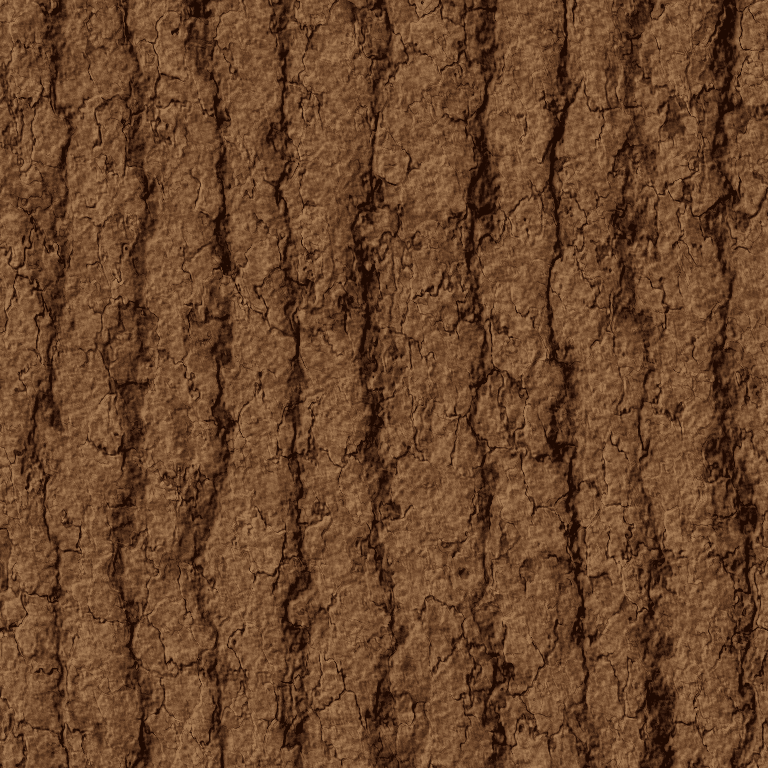
This texture is drawn by a Shadertoy shader. Its source:

```glsl
// Furrowed tree bark: long wandering furrows split the surface into ridges,
// and warped cells break the ridges into flaky plates. A height field is lit
// from the upper left, then height, cracks and grain select a brown tone.

#define RIDGES 8.8               // ridges across the canvas
#define PLATES vec2(25.0, 15.0)  // plates across and up
#define FLAKES vec2(58.0, 42.0)  // small flakes across and up
#define GRAIN 145.0              // frequency of the fine grain
#define GRAIN_CONTRAST 0.8
#define RELIEF 0.8               // strength of the directional light
#define LIGHT_STEP vec2(-0.0026, 0.0023)
#define BASE_TONE 0.79
#define DARK_BROWN vec3(0.16, 0.07, 0.03)
#define MID_BROWN vec3(0.42, 0.27, 0.16)
#define PALE_BROWN vec3(0.58, 0.42, 0.28)

float hash(vec2 p) {
    return fract(sin(dot(p, vec2(127.1, 311.7))) * 43758.5453);
}

float noise(vec2 p) {
    vec2 i = floor(p), f = fract(p);
    f = f * f * (3.0 - 2.0 * f);
    return mix(mix(hash(i), hash(i + vec2(1, 0)), f.x),
               mix(hash(i + vec2(0, 1)), hash(i + vec2(1, 1)), f.x), f.y);
}

// Four octaves, normalised to a mean of one half
float fbm(vec2 p) {
    float sum = 0.0, amp = 0.44;
    for (int i = 0; i < 4; i++) {
        sum += amp * noise(p);
        p = mat2(1.6, 1.2, -1.2, 1.6) * p + 17.3;
        amp *= 0.62;
    }
    return sum / 0.987;
}

// Octaves that keep their axes, for features stretched along the trunk
float fibre(vec2 p) {
    return 0.57 * noise(p) + 0.29 * noise(p * 2.1 + 5.7) + 0.14 * noise(p * 4.3 + 9.1);
}

// Cellular pattern: x = gap between the two nearest distances, y = cell value
vec2 cells(vec2 p) {
    vec2 base = floor(p);
    float nearest = 9.0, second = 9.0, value = 0.0;
    for (int j = -1; j <= 1; j++)
    for (int i = -1; i <= 1; i++) {
        vec2 cell = base + vec2(i, j);
        vec2 centre = cell + vec2(hash(cell), hash(cell + 41.7));
        float d = length(centre - p);
        if (d < nearest) {
            second = nearest;
            nearest = d;
            value = hash(cell + 83.1);
        } else {
            second = min(second, d);
        }
    }
    return vec2(second - nearest, value);
}

// x = height for lighting, y = tone before lighting
vec2 bark(vec2 p) {
    vec2 jag = vec2(fbm(p * vec2(40.0, 24.0)), fbm(p * vec2(34.0, 30.0) + 31.0)) - 0.5;

    // Main furrows, varying in width and depth along the trunk
    float column = p.x * RIDGES + 1.15 * (fibre(p * vec2(4.5, 2.6)) - 0.5) + 0.5 * jag.x;
    float id = floor(column);
    float offset = fract(column) - 0.5;
    float width = mix(0.06, 0.18, noise(vec2(id * 17.3, p.y * 8.0)));
    float depth = mix(0.55, 1.1, noise(vec2(id * 9.7 + 3.0, p.y * 4.5)));
    float furrow = depth * (1.0 - smoothstep(0.0, width, abs(offset)));
    float hollow = depth * (1.0 - smoothstep(0.0, offset < 0.0 ? 0.42 : 0.28, abs(offset)));

    // Shorter side furrows follow the contours of stretched noise
    vec2 q = p + 0.035 * jag;
    float contour = abs(fibre(q * vec2(17.0, 3.4) + 7.0) - 0.5);
    float side = (1.0 - smoothstep(0.0, 0.045, contour))
               * smoothstep(0.38, 0.62, noise(p * vec2(13.0, 8.0) + 60.0));

    // Plates with short ragged cracks, and smaller flakes on top
    q = p + 0.06 * jag;
    vec2 plate = cells(q * PLATES);
    vec2 flake = cells(q * FLAKES + 12.0);
    float open = smoothstep(0.38, 0.8, noise(p * vec2(32.0, 24.0) + 20.0));
    float crack = smoothstep(0.0, 0.35, open) * (1.0 - smoothstep(0.0, 0.05 + 0.15 * open, plate.x));
    float chip = smoothstep(0.55, 0.8, noise(p * vec2(45.0, 38.0) + 77.0))
               * (1.0 - smoothstep(0.0, 0.16, flake.x));
    float plateTop = plate.y * smoothstep(0.0, 0.1, plate.x);
    float flakeTop = flake.y * smoothstep(0.0, 0.16, flake.x);

    float grain = fbm(p * GRAIN) - 0.5;
    float height = 0.4 * plateTop + 0.24 * flakeTop + 0.6 * grain + 0.6 * jag.y
                 - 0.75 * furrow - 0.45 * hollow - 0.3 * side - 0.15 * crack;
    float tone = BASE_TONE - 0.46 * furrow - 0.26 * hollow - 0.26 * side - 0.45 * crack
               - 0.25 * chip + 0.08 * (plate.y - 0.5) + 0.15 * jag.y + GRAIN_CONTRAST * grain;
    return vec2(height, tone);
}

vec3 barkColour(float tone) {
    tone = clamp(tone, -0.1, 1.15);
    vec3 shadow = mix(DARK_BROWN, MID_BROWN, tone / 0.62);
    vec3 lit = mix(MID_BROWN, PALE_BROWN, (tone - 0.62) / 0.38);
    return max(tone < 0.62 ? shadow : lit, 0.0);
}

void mainImage(out vec4 fragColor, in vec2 fragCoord) {
    vec2 p = fragCoord / iResolution.y;
    vec2 surface = bark(p);
    float light = surface.x - bark(p + LIGHT_STEP).x;
    fragColor = vec4(barkColour(surface.y + RELIEF * clamp(light, -0.5, 0.3)), 1.0);
}
```
